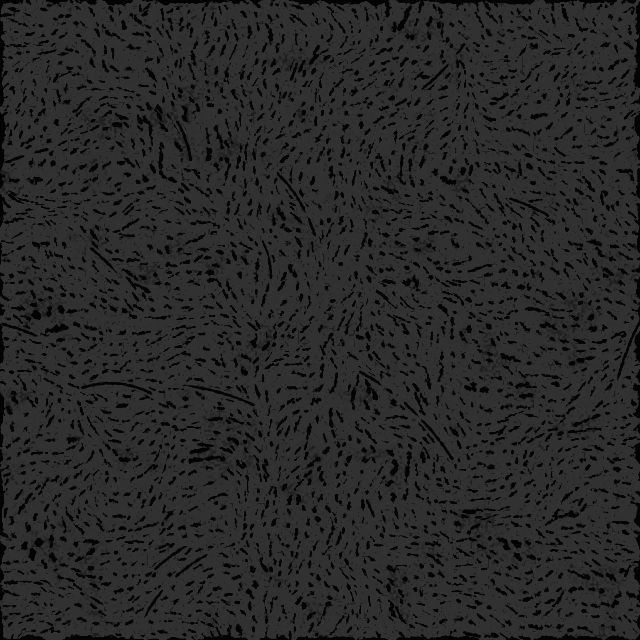
This texture is drawn by a Shadertoy shader. Its source:

```glsl
// Charcoal sheet covered with short ragged black dashes that follow a swirling flow.
// Jittered grid cells hold one tapered dash each; a few long broken arcs cross them,
// with faint grey smudges, fine specks and a worn black border.

const float CELLS = 56.0;
const vec3 CHARCOAL = vec3(0.192);
const vec3 SMUDGE = vec3(0.12);
const vec3 INK = vec3(0.012);

float hash(vec2 p) {
    vec3 q = fract(vec3(p.xyx) * 0.1031);
    q += dot(q, q.yzx + 33.33);
    return fract((q.x + q.y) * q.z);
}

float noise(vec2 p) {
    vec2 i = floor(p), f = fract(p);
    f = f * f * (3.0 - 2.0 * f);
    return mix(mix(hash(i), hash(i + vec2(1, 0)), f.x),
               mix(hash(i + vec2(0, 1)), hash(i + vec2(1, 1)), f.x), f.y);
}

// Direction of the dashes, mostly falling to the right
float flowAngle(vec2 p) {
    return -0.95 + 4.2 * (noise(p * 5.0 + 3.7) - 0.5) + 1.6 * (noise(p * 13.0 + 40.0) - 0.5);
}

// Where the marks grow heavier and the paper dirtier
float dirt(vec2 p) {
    return smoothstep(0.62, 0.88, 0.7 * noise(p * 21.0 + 9.0) + 0.3 * noise(p * 55.0));
}

// Distance to the nearest dash, in cell units
float dashes(vec2 p) {
    vec2 g = p * CELLS;
    g += 1.6 * (vec2(noise(p * 17.0), noise(p * 17.0 + 50.0)) - 0.5);
    vec2 home = floor(g);
    float d = 10.0;
    for (int y = -1; y <= 1; y++)
    for (int x = -1; x <= 1; x++) {
        vec2 id = home + vec2(x, y);
        vec2 jitter = vec2(hash(id + 11.0), hash(id + 73.0)) - 0.5;
        vec2 center = id + 0.5 + 0.66 * jitter;
        float angle = flowAngle(center / CELLS) + 0.9 * (hash(id + 131.0) - 0.5);
        float c = cos(angle), s = sin(angle);
        vec2 q = g - center;
        q = vec2(c * q.x + s * q.y, c * q.y - s * q.x);
        float halfLength = mix(0.07, 0.34, hash(id + 197.0)) + 0.5 * pow(hash(id + 251.0), 7.0);
        float along = clamp(q.x, -halfLength, halfLength);
        float width = mix(0.09, 0.165, hash(id + 307.0)) - 0.04 * halfLength;
        width += 0.1 * dirt(center / CELLS);
        width *= 1.0 - 0.3 * abs(along) / halfLength;
        d = min(d, length(q - vec2(along, 0.0)) - width);
    }
    return d;
}

// Distance to the nearest long arc, in canvas units
float arcs(vec2 p) {
    float d = 1.0;
    for (int i = 0; i < 16; i++) {
        vec2 seed = vec2(float(i) * 7.0 + 2.0, 19.0);
        vec2 middle = vec2(hash(seed), hash(seed + 31.0));
        float radius = mix(0.1, 0.5, hash(seed + 57.0));
        float halfSpan = mix(0.025, 0.11, pow(hash(seed + 83.0), 2.0)) / radius;
        float turn = flowAngle(middle);
        vec2 across = vec2(-sin(turn), cos(turn));
        vec2 q = p - middle + across * radius;
        float a = atan(dot(q, vec2(across.y, -across.x)), dot(q, across));
        float past = max(abs(a) - halfSpan, 0.0) * radius;
        d = min(d, length(vec2(length(q) - radius, past)));
    }
    return d;
}

void mainImage(out vec4 fragColor, in vec2 fragCoord) {
    vec2 p = fragCoord / iResolution.y;
    vec2 size = iResolution.xy / iResolution.y;
    float soft = 0.55 * CELLS / iResolution.y;

    // Ragged dashes, kept clear of the long arcs
    float ragged = 0.2 * (noise(p * 260.0) - 0.5) + 0.08 * (noise(p * 480.0) - 0.5);
    float arc = arcs(p) * CELLS;
    float ink = max(dashes(p) + ragged, 0.32 - arc);

    // Long arcs, thinned and broken along their way
    float arcWidth = 0.12 - 0.22 * smoothstep(0.55, 0.75, noise(p * 45.0 + 21.0));
    ink = min(ink, arc + 0.4 * ragged - arcWidth);

    // Worn border
    vec2 margin = min(p, size - p);
    float wear = 0.013 * noise(p * 70.0 + 5.0) - 0.003;
    ink = min(ink, (min(margin.x, margin.y) - wear) * CELLS + ragged);

    // Mottled smudges and fine grey specks
    float stain = dirt(p);
    float grain = noise(p * 300.0 + 17.0);
    float smudge = 0.75 * stain * smoothstep(0.3, 0.7, grain);
    smudge = max(smudge, smoothstep(0.83, 0.9, grain + 0.1 * stain));

    vec3 color = CHARCOAL + 0.008 * (noise(p * 190.0 + 60.0) - 0.5);
    color = mix(color, SMUDGE, smudge);
    color = mix(color, INK, smoothstep(soft, -soft, ink));
    fragColor = vec4(color, 1.0);
}
```
